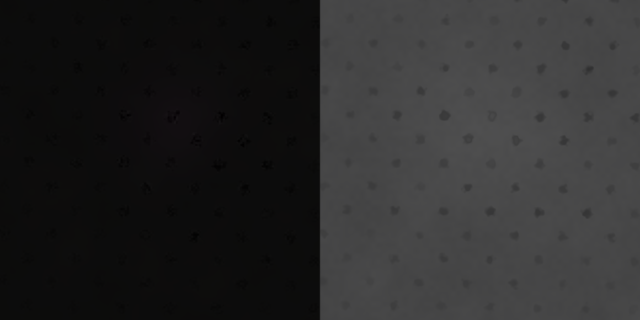
This texture is drawn by a Shadertoy shader. Its source:

```glsl
const vec3 DARK_BASE = vec3(0.048, 0.047, 0.046);
const vec3 DARK_GLOW = vec3(0.022, 0.008, 0.020);
const vec3 GREY_BASE = vec3(0.273, 0.273, 0.275);
const float SPACING = 0.1495;   // dot pitch, in panel widths
const float TILT = 0.014;       // lattice rotation in radians
const vec2 ANCHOR = vec2(0.539, 0.637);

float hash(vec2 p) {
    return fract(sin(dot(p, vec2(127.1, 311.7))) * 43758.5);
}

float noise(vec2 p) {
    vec2 i = floor(p);
    vec2 f = p - i;
    f = f * f * (3.0 - 2.0 * f);
    float low = mix(hash(i), hash(i + vec2(1.0, 0.0)), f.x);
    float high = mix(hash(i + vec2(0.0, 1.0)), hash(i + vec2(1.0)), f.x);
    return mix(low, high, f.y);
}

float fbm(vec2 p) {
    float sum = 0.0;
    float amp = 0.5;
    for (int i = 0; i < 4; i++) {
        sum += amp * noise(p);
        p = p * 2.03 + 17.3;
        amp *= 0.5;
    }
    return sum;
}

float glow(vec2 p, vec2 centre, float radius) {
    vec2 d = (p - centre) / radius;
    return exp(-dot(d, d));
}

// Staggered lattice: xy = offset from the nearest dot, zw = its cell
vec4 staggered(vec2 p, vec2 anchor, float spacing, float tilt) {
    float c = cos(tilt);
    float s = sin(tilt);
    vec2 d = mat2(c, s, -s, c) * (p - anchor) / spacing;
    vec2 diagonal = vec2(d.x + d.y, d.x - d.y);
    vec2 cell = floor(diagonal + 0.5);
    vec2 f = diagonal - cell;
    return vec4(0.5 * spacing * vec2(f.x + f.y, f.x - f.y), cell);
}

// Ragged soft spot: x = filled disc, y = rim
vec2 spot(vec2 offset, vec2 p, float radius, float seed) {
    float ragged = noise(p * 95.0 + seed * 31.0) - 0.5;
    float r = length(offset) + ragged * radius * 0.75;
    float disc = 1.0 - smoothstep(radius * 0.35, radius * 1.35, r);
    float rim = (r - radius * 0.8) / (radius * 0.38);
    return vec2(disc, exp(-rim * rim));
}

// Uneven wear: dots fade away from the middle and vary one by one
float wear(vec2 p, vec2 centre, float reach, float seed) {
    return (0.25 + 0.75 * glow(p, centre, reach)) * mix(0.35, 1.0, seed);
}

vec3 darkPanel(vec2 p, vec4 dot4) {
    float seed = hash(dot4.zw + 5.0);
    float strength = wear(p, vec2(0.60, 0.56), 0.34, seed);
    vec2 mark = spot(dot4.xy, p, 0.018, seed);
    float speckle = noise(p * 150.0 + 40.0) - 0.48;
    vec3 col = DARK_BASE + DARK_GLOW * glow(p, vec2(0.54, 0.62), 0.15);
    col += 0.010 * (fbm(p * 9.0) - 0.47);
    col -= 0.030 * mark.x * strength;
    return col + 0.085 * speckle * max(mark.x, mark.y) * strength;
}

vec3 greyPanel(vec2 p, vec4 dot4) {
    float seed = hash(dot4.zw + 23.0);
    float strength = wear(p, vec2(0.66, 0.60), 0.46, seed);
    vec2 mark = spot(dot4.xy, p, 0.015, seed);
    float hollow = glow(p, vec2(0.52, 0.62), 0.13);
    vec3 col = GREY_BASE + 0.026 * glow(p, vec2(0.52, 0.62), 0.30);
    col += 0.030 * (fbm(p * 7.0 + 3.0) - 0.47);
    col += 0.010 * (noise(p * 60.0) - 0.5);
    return col - 0.105 * strength * mix(mark.x, mark.y, 0.65 * hollow);
}

void mainImage(out vec4 fragColor, in vec2 fragCoord) {
    vec2 uv = fragCoord / iResolution.xy;

    // Two square panels share one dot lattice
    vec2 p = vec2(fract(uv.x * 2.0), uv.y);
    vec4 dot4 = staggered(p, ANCHOR, SPACING, TILT);

    float pixel = 1.0 / iResolution.x;
    float side = smoothstep(-pixel, pixel, uv.x - 0.5);
    vec3 col = mix(darkPanel(p, dot4), greyPanel(p, dot4), side);
    fragColor = vec4(clamp(col, 0.0, 1.0), 1.0);
}
```
